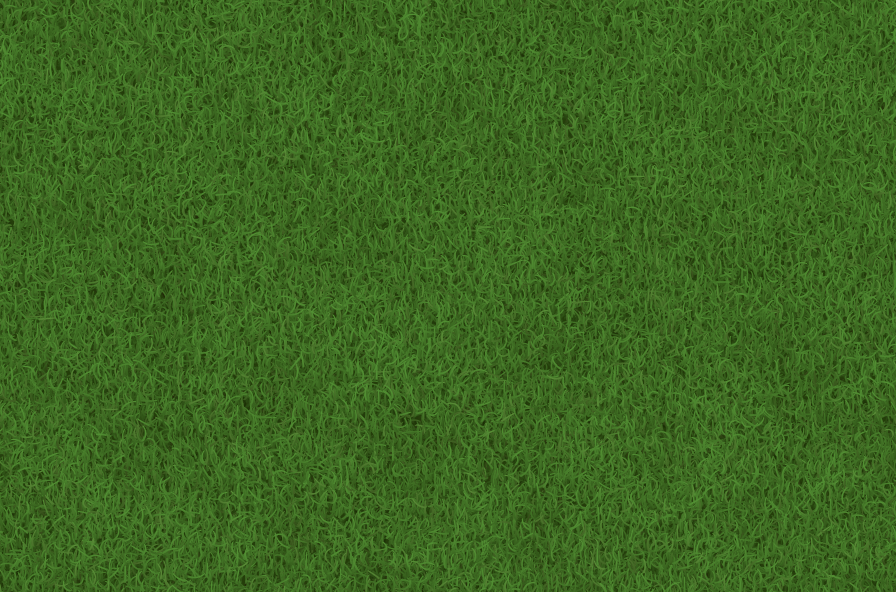
This texture is drawn by a Shadertoy shader. Its source:

```glsl
// Dense lawn of short, curved grass blades seen from above.

const int   LAYERS       = 14;      // blade layers, deepest first
const float CELL         = 0.018;   // one blade per cell and layer, in canvas heights
const float HALF_LENGTH  = 0.0145;
const float HALF_WIDTH   = 0.0013;
const float MAX_BEND     = 0.006;
const float UPRIGHT_BIAS = 0.15;    // 0 = all directions equally likely
const float DEPTH_SHARE  = 0.62;    // how much depth sets the tone of a blade
const float TIP_LIGHT    = 0.10;
const float PATCH_SIZE   = 0.07;
const float PATCH_AMOUNT = 0.10;
const vec3  GROUND       = vec3(0.140, 0.240, 0.040);
const vec3  BLADE_DARK   = vec3(0.105, 0.180, 0.020);
const vec3  BLADE_LIGHT  = vec3(0.320, 0.560, 0.200);
const vec3  DRY_TINT     = vec3(0.030, -0.015, 0.015);
const float PI           = 3.14159265;

vec3 hash3(vec2 p) {
    vec3 q = vec3(dot(p, vec2(127.1, 311.7)),
                  dot(p, vec2(269.5, 183.3)),
                  dot(p, vec2(419.2, 371.9)));
    return fract(sin(q) * 43758.5453);
}

float valueNoise(vec2 p) {
    vec2 i = floor(p), f = fract(p);
    f = f * f * (3.0 - 2.0 * f);
    float low  = mix(hash3(i).x, hash3(i + vec2(1, 0)).x, f.x);
    float high = mix(hash3(i + vec2(0, 1)).x, hash3(i + vec2(1, 1)).x, f.x);
    return mix(low, high, f.y);
}

// Coverage of a tapered parabolic blade; p.x runs from root to tip.
float bladeCoverage(vec2 p, float halfLength, float bend, float pixel) {
    float along = p.x / halfLength;
    float slope = 2.0 * bend * along / halfLength;
    float dist  = abs(p.y - bend * (along * along - 0.4)) / sqrt(1.0 + slope * slope);
    float width = HALF_WIDTH * (1.0 - 0.35 * clamp(along, -1.0, 1.0));
    float side  = clamp((width - dist) / pixel + 0.5, 0.0, 1.0);
    float ends  = clamp((halfLength - abs(p.x)) / pixel + 0.5, 0.0, 1.0);
    return side * ends;
}

void mainImage(out vec4 fragColor, in vec2 fragCoord) {
    vec2 uv = fragCoord / iResolution.y;
    float pixel = 1.0 / iResolution.y;
    float patchTone = PATCH_AMOUNT * (valueNoise(uv / PATCH_SIZE) - 0.5);
    vec3 color = GROUND;

    for (int layer = 0; layer < LAYERS; layer++) {
        float depth = float(layer) / float(LAYERS - 1);
        vec2 seed = vec2(17.0, 43.0) * float(layer + 1);
        vec2 grid = uv / CELL + hash3(seed).xy;
        vec2 home = floor(grid);

        // Neighbouring cells, since blades cross cell borders
        for (int y = -1; y <= 1; y++)
        for (int x = -1; x <= 1; x++) {
            vec2 cell = home + vec2(x, y);
            vec3 place = hash3(cell + seed);
            vec3 look  = hash3(cell + seed + 71.3);

            // Blade frame
            float angle = PI * place.z + UPRIGHT_BIAS * PI * sin(2.0 * PI * place.z);
            vec2 dir = vec2(cos(angle), sin(angle));
            vec2 offset = (grid - cell - place.xy) * CELL;
            vec2 p = vec2(dot(offset, dir), dot(offset, vec2(-dir.y, dir.x)));
            float halfLength = HALF_LENGTH * mix(0.6, 1.0, look.x);
            float bend = MAX_BEND * (2.0 * look.y - 1.0);

            // Blade tone: deeper is darker, tips are lighter
            float tone = mix(look.z, depth, DEPTH_SHARE) + patchTone
                       + TIP_LIGHT * p.x / halfLength;
            vec3 blade = mix(BLADE_DARK, BLADE_LIGHT, clamp(tone, 0.0, 1.0));
            blade += DRY_TINT * smoothstep(0.7, 1.0, fract(look.x * 7.0 + look.z));
            color = mix(color, blade, bladeCoverage(p, halfLength, bend, pixel));
        }
    }
    fragColor = vec4(color, 1.0);
}
```
